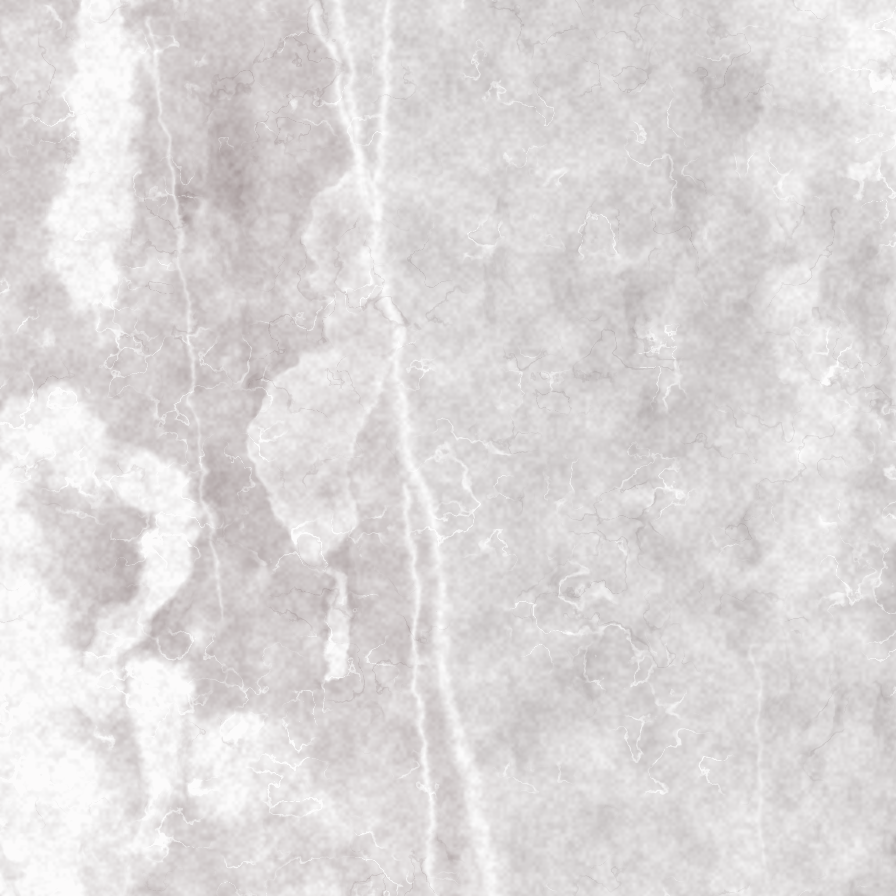
This texture is drawn by a three.js fragment shader. Its source:

```glsl
// Pale grey marble with steep white veins, chalky patches and fine crackled grain.
varying vec2 vUv;

float hash(vec2 p) {
  vec3 q = fract(p.xyx * 0.1031);
  q += dot(q, q.yzx + 33.33);
  return fract((q.x + q.y) * q.z);
}

float noise(vec2 p) {
  vec2 i = floor(p), f = fract(p);
  f = f * f * (3.0 - 2.0 * f);
  return mix(mix(hash(i), hash(i + vec2(1, 0)), f.x),
             mix(hash(i + vec2(0, 1)), hash(i + vec2(1, 1)), f.x), f.y);
}

float fbm(vec2 p) {
  float sum = 0.0, weight = 0.5;
  for (int i = 0; i < 5; i++) {
    sum += weight * noise(p);
    p = mat2(1.6, 1.2, -1.2, 1.6) * p + 17.3;
    weight *= 0.5;
  }
  return sum / 0.97;
}

vec2 warp(vec2 p) {
  return vec2(fbm(p), fbm(p + 41.7)) - 0.5;
}

float segment(vec2 p, vec2 a, vec2 b) {
  vec2 d = b - a;
  return length(p - a - d * clamp(dot(p - a, d) / dot(d, d), 0.0, 1.0));
}

// Bright core with a faint halo
float vein(vec2 p, vec2 a, vec2 b, float width) {
  float d = segment(p, a, b) / width;
  return 0.7 * exp(-d * d * 2.0) + 0.3 * exp(-d * 0.9);
}

float pocket(vec2 p, vec2 a, vec2 b, float radius) {
  return 1.0 - smoothstep(0.0, radius, segment(p, a, b));
}

// Thin lines along the middle contour of a noise field
float crackle(vec2 p, float width) {
  return 1.0 - smoothstep(0.0, width, abs(noise(p) - 0.5));
}

void main() {
  vec2 p = vUv;
  vec2 broad = warp(p * 8.0), fine = warp(p * 38.0);
  vec2 q = p + broad * 0.09 + fine * 0.03;
  float cloud = fbm(p * 5.0 + 3.0), mottle = fbm(p * 24.0 + 9.0);

  // Warm darker stone left of the main vein, cool pale stone to the right
  float left = 1.0 - smoothstep(-0.025, 0.025, q.x - 0.565 + 0.2 * q.y);
  float tone = mix(0.857, 0.808, left);
  tone += left * 0.05 * (1.0 - smoothstep(0.02, 0.3, q.y));
  tone += left * 0.03 * (1.0 - smoothstep(0.05, 0.22, q.x));
  tone -= 0.025 * exp(-pow((q.x - 0.79) / 0.08, 2.0)) * smoothstep(0.1, 0.5, p.y);
  tone += 0.045 * pocket(q, vec2(0.88, 0.8), vec2(0.91, 0.36), 0.07);
  tone += 0.06 * pocket(q, vec2(0.9, 1.02), vec2(1.02, 0.86), 0.15);
  tone += (cloud - 0.5) * 0.08 + (mottle - 0.5) * 0.15;

  // Pale island beside the main vein, with a brighter rim
  float island = length((q - vec2(0.35, 0.51)) / vec2(0.058, 0.12)) - 1.0;
  island = min(island * 0.06, segment(q, vec2(0.395, 0.77), vec2(0.385, 0.58)) - 0.042);
  float inside = 1.0 - smoothstep(-0.004, 0.004, island);
  tone = mix(tone, 0.885 + (mottle - 0.5) * 0.16, inside * 0.9);
  tone += 0.035 * inside * smoothstep(-0.018, -0.003, island);

  // Chalky white pockets, broken up by noise
  float chalk = pocket(q, vec2(-0.05, 0.36), vec2(0.03, 0.0), 0.22) * 1.3;
  chalk = max(chalk, pocket(q, vec2(0.14, 1.0), vec2(0.10, 0.67), 0.065));
  chalk = max(chalk, pocket(q, vec2(0.04, 0.53), vec2(0.17, 0.43), 0.08));
  chalk = max(chalk, pocket(q, vec2(0.17, 0.38), vec2(0.13, 0.23), 0.05));
  chalk = max(chalk, pocket(q, vec2(0.20, 0.25), vec2(0.16, 0.08), 0.075));
  chalk = max(chalk, pocket(q, vec2(0.375, 0.37), vec2(0.385, 0.26), 0.025));
  chalk = max(chalk, 0.55 * pocket(q, vec2(0.26, 0.17), vec2(0.36, 0.02), 0.14));
  chalk += (fbm(p * 17.0 + 60.0) - 0.5) * 1.5 + left * 0.08;
  tone = mix(tone, 0.965 + (mottle - 0.5) * 0.1, smoothstep(0.3, 0.85, chalk));

  // Smoky upright streaks and a dark smudge at the right edge
  float smoke = smoothstep(0.6, 0.78, fbm(q * vec2(24.0, 9.0) + 5.0));
  smoke += pocket(q, vec2(0.925, 0.70), vec2(0.93, 0.64), 0.022);
  smoke += pocket(q, vec2(0.835, 0.44), vec2(0.845, 0.38), 0.014);
  smoke += pocket(q, vec2(0.27, 0.87), vec2(0.29, 0.79), 0.035);
  smoke += 1.5 * pocket(q, vec2(1.0, 0.38), vec2(1.0, 0.31), 0.04);
  tone -= 0.06 * smoke;

  // Main vein, its branches and the thin side veins
  vec2 v = p + broad * 0.025 + fine * 0.018;
  float veins = vein(v, vec2(0.345, 1.02), vec2(0.425, 0.73), 0.007);
  veins = max(veins, vein(v, vec2(0.425, 0.73), vec2(0.445, 0.56), 0.010));
  veins = max(veins, vein(v, vec2(0.445, 0.56), vec2(0.488, 0.41), 0.010));
  veins = max(veins, vein(v, vec2(0.488, 0.41), vec2(0.502, 0.25), 0.010));
  veins = max(veins, vein(v, vec2(0.502, 0.25), vec2(0.557, -0.02), 0.011));
  veins = max(veins, vein(v, vec2(0.443, 1.02), vec2(0.423, 0.75), 0.008));
  veins = max(veins, vein(v, vec2(0.380, 1.02), vec2(0.405, 0.78), 0.009));
  veins = max(veins, vein(v, vec2(0.455, 0.46), vec2(0.490, -0.02), 0.006));
  veins = max(veins, 0.7 * vein(v, vec2(0.175, 0.98), vec2(0.215, 0.58), 0.004));
  veins = max(veins, 0.6 * vein(v, vec2(0.215, 0.58), vec2(0.247, 0.31), 0.004));
  veins = max(veins, 0.7 * vein(v, vec2(0.065, 0.78), vec2(0.115, 0.62), 0.005));
  veins = max(veins, 0.5 * vein(v, vec2(0.84, 0.28), vec2(0.853, 0.03), 0.004));
  tone = mix(tone, 0.965, veins * 0.9);

  // Short pale squiggles, dark hairlines and fine grain
  vec2 c = p + fine * 0.05;
  float pale = crackle(c * 42.0, 0.07) * smoothstep(0.48, 0.68, fbm(p * 15.0 + 80.0));
  float dark = crackle(c * 34.0 + 30.0, 0.05) * smoothstep(0.52, 0.7, fbm(p * 12.0 + 25.0));
  tone += 0.09 * pale - 0.06 * dark;
  tone += (noise(p * 140.0) - 0.5) * 0.055 + (noise(p * 250.0) - 0.5) * 0.045;

  tone = clamp(tone, 0.66, 0.985);
  float warmth = (0.08 + 0.06 * left) * max(0.96 - tone, 0.0);
  gl_FragColor = vec4(tone + 0.003, tone - warmth, tone - warmth * 0.95, 1.0);
}
```
